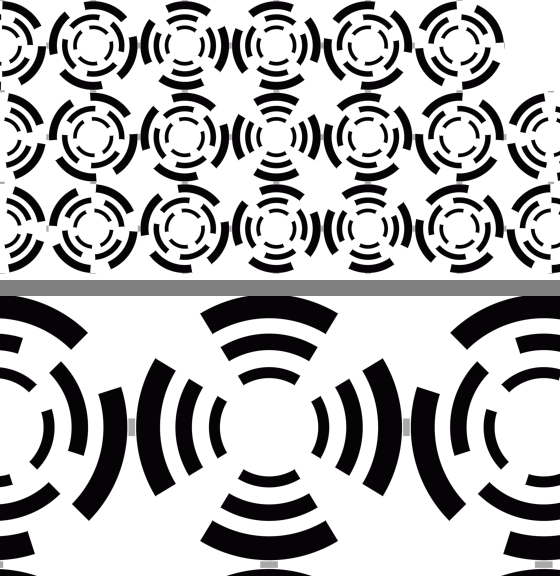
Top: the whole. Bottom: its middle third, enlarged.
Reproduce this pattern procedurally as a Shadertoy shader.

```glsl
// Rows of discs, each made of three broken rings with four arcs per ring.
// A grid fold places the discs; the arcs turn steadily with column and row,
// the middle ring against the other two.

const float PI = 3.14159265;

// Signed distance to a ring cut into four equal arcs and turned by an angle.
float brokenRing(vec2 q, float radius, float halfWidth, float turn) {
    float r = length(q);
    float a = atan(q.y, q.x) - turn;
    a = abs(mod(a + PI / 4.0, PI / 2.0) - PI / 4.0);
    return max(abs(r - radius) - halfWidth, r * sin(a - 0.545));
}

float coverage(float d, float pixel) {
    return 1.0 - smoothstep(-0.75 * pixel, 0.75 * pixel, d);
}

void mainImage(out vec4 fragColor, in vec2 fragCoord) {
    // Grid coordinates, y downwards, zero at the disc with aligned arcs
    vec2 p = fragCoord / iResolution.y;
    vec2 grid = vec2(p.x - 0.987, 0.5104 - p.y) / 0.327;
    float pixel = 1.0 / (0.327 * iResolution.y);
    vec2 cell = floor(grid + 0.5);
    vec2 q = grid - cell;

    // Three rows, with the last place of the top row left empty
    bool filled = abs(cell.y) < 1.5 && !(cell.y < -0.5 && cell.x > 2.5);

    vec3 color = vec3(1.0);
    if (filled) {
        // Faint ticks where neighbouring discs meet
        vec2 e = abs(q);
        vec2 edge = vec2(0.5 - max(e.x, e.y), min(e.x, e.y));
        float tick = max(edge.x - 0.012, edge.y - 0.032);
        color = mix(color, vec3(0.66), coverage(tick, pixel));

        // Rings from the outside in, alternating their direction of turn
        float turn = radians(8.2 * cell.y - 13.5 * cell.x);
        vec3 radii = vec3(0.4405, 0.311, 0.199);
        vec3 halfWidths = vec3(0.0435, 0.030, 0.0200);
        float d = 1.0;
        for (int i = 0; i < 3; i++) {
            d = min(d, brokenRing(q, radii[i], halfWidths[i], turn));
            turn = -turn;
        }
        color = mix(color, vec3(0.02, 0.01, 0.02), coverage(d, pixel));
    }

    fragColor = vec4(color, 1.0);
}
```
